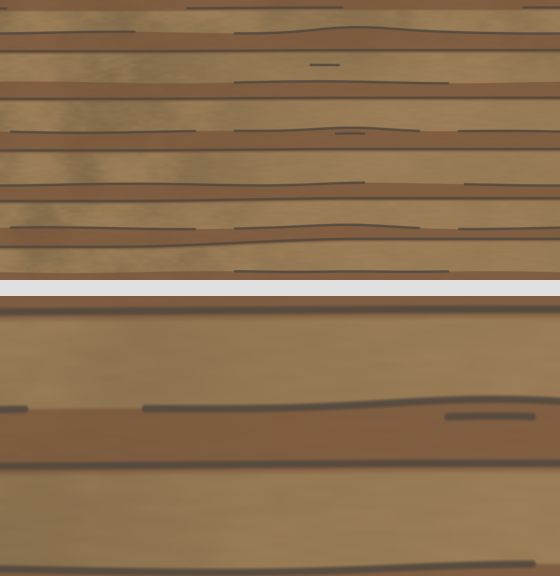
Top: the whole. Bottom: its middle third, enlarged.
Write a WebGL 1 fragment shader that draws this texture.

```glsl
precision highp float;
// Weathered wooden planks: tan boards, brown lower bands and broken dark seams.
uniform vec2 u_resolution;

#define ROWS 6.0
#define LINE_HALF 0.026
#define SOFT 0.018
#define BAND 0.375
#define WEAR 0.75
#define TAN vec3(0.605, 0.490, 0.338)
#define TAN_WORN vec3(0.480, 0.395, 0.275)
#define BROWN vec3(0.495, 0.362, 0.250)
#define SEAM vec3(0.325, 0.285, 0.245)

float hash(vec2 p) {
  return fract(sin(dot(p, vec2(127.1, 311.7))) * 43758.5);
}

float noise(vec2 p) {
  vec2 i = floor(p), f = fract(p);
  f = f * f * (3.0 - 2.0 * f);
  return mix(mix(hash(i), hash(i + vec2(1.0, 0.0)), f.x),
             mix(hash(i + vec2(0.0, 1.0)), hash(i + 1.0), f.x), f.y);
}

// Height of the lower seam of a row, in row units from the top.
float seamHeight(float k, float r, float x) {
  float a = r * 6.28319 / ROWS;
  float tilt = 0.023 + 0.148 * pow(r / 5.0, 6.0);
  return k + 0.203 - 0.11 * sin(a) - 0.02 * cos(a)
       - tilt * smoothstep(0.2, 0.65, x);
}

// Height of the wavy upper edge of the brown band.
float bandTop(float k, float r, float x) {
  float thickness = BAND - 0.023 * cos(3.14159 * r);
  float bump = 0.06 + 0.055 * sin(2.6 * r - 0.49);
  float away = (x - 0.63) / 0.1;
  return seamHeight(k, r, 0.0) - thickness - bump * exp(-away * away)
       + 0.02 * sin(12.566 * x + 2.0 * r);
}

// Horizontal distance to a dash that repeats with the given period.
float dashGap(float x, float start, float period, float duty) {
  float halfLen = 0.5 * period * duty;
  float u = mod(x - start - halfLen + 0.5 * period, period) - 0.5 * period;
  return max(abs(u) - halfLen, 0.0);
}

float stroke(float gap, float dy) {
  return 1.0 - smoothstep(-SOFT, SOFT, length(vec2(gap, dy)) - LINE_HALF);
}

void main() {
  vec2 uv = gl_FragCoord.xy / u_resolution;
  float x = uv.x;
  float y = (1.0 - uv.y) * ROWS;
  float xScale = ROWS * u_resolution.x / u_resolution.y;
  float band = 0.0, ink = 0.0;

  for (int i = 0; i <= 6; i++) {
    float k = float(i);
    float r = mod(k, ROWS);
    float seam = seamHeight(k, r, x);
    float top = bandTop(k, r, x);

    // Brown band, fading just below its seam
    float body = smoothstep(-SOFT, SOFT, y - top)
               * (1.0 - smoothstep(0.02, 0.09, y - seam));
    band = max(band, body);

    // Lower seam: continuous, except on the first row
    float seamGap = r < 0.5 ? dashGap(x, 0.335, 0.6, 0.46) : 0.0;
    ink = max(ink, stroke(seamGap * xScale, y - seam));

    // Broken seam along the upper edge
    float odd = mod(r, 2.0);
    float late = step(2.5, r);
    float start = 0.42 + 0.41 * (1.0 - odd) * late;
    float period = 1.0 - 0.6 * odd * late;
    float duty = mix(0.38, 0.82, max(odd, late));
    float gap = dashGap(x, start, period, duty);
    ink = max(ink, stroke(gap * xScale, y - top));

    // Short stray cracks beside the middle rows
    float stray = step(abs(r - 2.5), 0.6);
    float strayGap = dashGap(x, 0.555 + 0.045 * late, 1.0, 0.05);
    float strayY = top + mix(-0.35, 0.12, late);
    ink = max(ink, stray * stroke(strayGap * xScale, y - strayY));
  }

  // Mottled wear, strongest at the left and on the top boards
  vec2 q = vec2(x * 2.0, uv.y);
  float blotch = 0.6 * noise(q * vec2(7.0, 5.0) + 3.0)
               + 0.25 * noise(q * vec2(18.0, 22.0))
               + 0.15 * noise(q * vec2(40.0, 90.0));
  float worn = max(1.0 - smoothstep(0.2, 0.6, x),
                   0.7 * (1.0 - smoothstep(0.8, 2.0, y)));
  float wear = WEAR * smoothstep(0.2, 0.85, blotch) * mix(0.2, 1.0, worn);
  float grain = noise(q * vec2(25.0, 130.0)) - 0.5;

  vec3 color = mix(TAN, TAN_WORN, wear) * (1.0 + 0.025 * grain);
  vec3 brown = BROWN * (1.02 - 0.07 * wear + 0.015 * grain);
  color = mix(color, brown, band);
  color = mix(color, SEAM, 0.9 * ink);
  gl_FragColor = vec4(color, 1.0);
}
```
